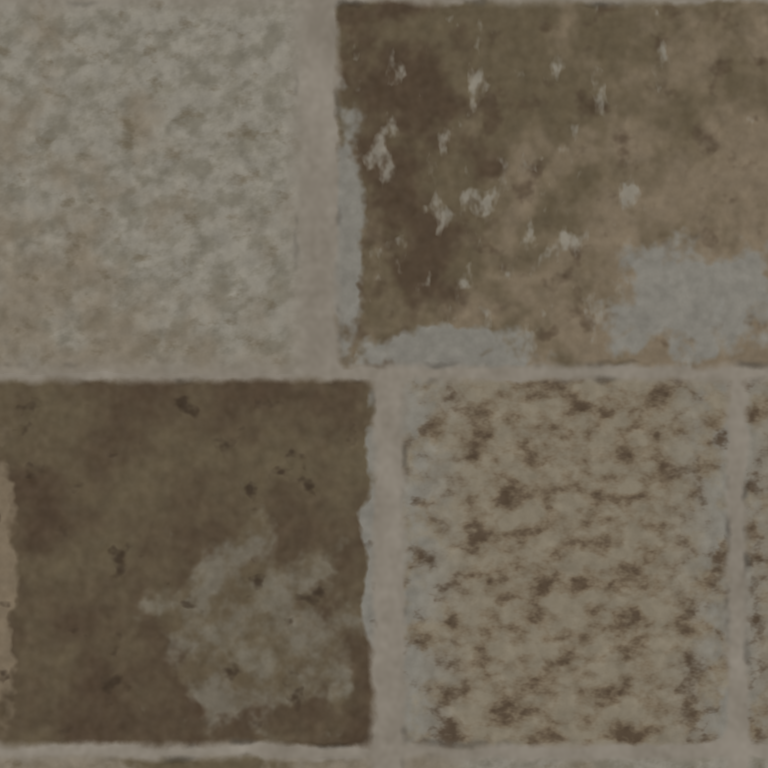
This texture is drawn by a three.js fragment shader. Its source:

```glsl
// Weathered ashlar wall: two courses of large stone blocks in pale, uneven mortar.
// Joints come from a distance to warped course and block lines; each block takes one
// of four finishes (pale, stained, dark, pitted) built from gradient noise.
varying vec2 vUv;

const vec3 PALE    = vec3(0.54, 0.52, 0.475);
const vec3 STONE   = vec3(0.47, 0.45, 0.40);
const vec3 TAN     = vec3(0.44, 0.39, 0.32);
const vec3 UMBER   = vec3(0.37, 0.33, 0.26);
const vec3 DARK    = vec3(0.30, 0.25, 0.20);
const vec3 MORTAR  = vec3(0.52, 0.49, 0.445);
const vec3 PLASTER = vec3(0.50, 0.49, 0.46);

const float COURSE_HEIGHT = 0.492;
const float COURSE_BASE   = 0.022;
const float BED_HALF      = 0.010;             // half width of level joints
const vec2  LOWER_JOINTS  = vec2(0.506, 0.960);
const vec2  LOWER_HALF    = vec2(0.021, 0.013);
const vec2  UPPER_JOINTS  = vec2(0.412, 1.600);
const vec2  UPPER_HALF    = vec2(0.028, 0.014);
const float EDGE_WARP     = 0.007;
const float CORNER_ROUND  = 0.012;
const float DETAIL        = 0.10;              // strength of small surface relief

vec2 hash2(vec2 c) {
  vec3 q = fract(c.xyx * vec3(0.1031, 0.1030, 0.0973));
  q += dot(q, q.yzx + 33.33);
  return fract((q.xx + q.yz) * q.zy) * 2.0 - 1.0;
}

float gradientNoise(vec2 p) {
  vec2 i = floor(p), f = fract(p), e = vec2(1.0, 0.0);
  vec2 u = f * f * f * (f * (f * 6.0 - 15.0) + 10.0);
  return mix(mix(dot(hash2(i), f), dot(hash2(i + e), f - e), u.x),
             mix(dot(hash2(i + e.yx), f - e.yx), dot(hash2(i + 1.0), f - 1.0), u.x), u.y);
}

float fbm(vec2 p) {
  float sum = 0.0, amp = 1.0;
  for (int k = 0; k < 4; k++) {
    sum += amp * gradientNoise(p + 17.0);
    p = mat2(1.6, 1.2, -1.2, 1.6) * p;
    amp *= 0.55;
  }
  return sum;
}

float smoothMin(float a, float b, float k) {
  float h = max(k - abs(a - b), 0.0) / k;
  return min(a, b) - h * h * k * 0.25;
}

// Ragged elliptical patch
float patchMask(vec2 p, vec2 centre, vec2 radius) {
  float d = 1.0 - length((p - centre) / radius);
  return smoothstep(-0.1, 0.3, d + 0.8 * fbm(p * 17.0));
}

vec3 paleFinish(vec2 p) {
  float grit = fbm(vec2(p.x + 0.4 * p.y, p.y - 0.4 * p.x) * vec2(25.0, 33.0));
  float warm = fbm(p * 10.0 + 5.0) + 1.2 * (0.76 - p.y) - 1.5 * (p.x - 0.2);
  vec3 col = mix(STONE, PALE, smoothstep(-0.45, 0.3, grit));
  col = mix(col, TAN + 0.02, 0.55 * smoothstep(-0.1, 0.6, warm));
  return mix(col, UMBER, 0.55 * smoothstep(0.12, 0.75, fbm(p * vec2(27.0, 37.0) + 9.0)));
}

vec3 stainedFinish(vec2 p) {
  float drift = fbm(p * vec2(14.0, 12.0)) + 1.6 * (p.x - 0.70) - 1.6 * (p.y - 0.78);
  vec3 col = mix(UMBER, TAN + 0.03, smoothstep(-0.3, 0.6, drift));
  float soot = fbm(p * 13.0 + 3.0) + 0.55 - 5.0 * abs(p.x - 0.53);
  col = mix(col, DARK, 0.9 * smoothstep(0.0, 0.6, soot));
  col = mix(col, DARK, 0.7 * smoothstep(0.15, 0.6, fbm(p * 18.0 + 50.0)));
  float fleck = fbm(p * vec2(25.0, 17.0) + 8.0) - 0.9 * length(p - vec2(0.63, 0.72));
  col = mix(col, PALE, 0.8 * smoothstep(0.05, 0.45, fleck));
  float coat = patchMask(p, vec2(0.90, 0.61), vec2(0.12, 0.08));
  coat = max(coat, patchMask(p, vec2(0.575, 0.54), vec2(0.13, 0.034)));
  coat = max(coat, patchMask(p, vec2(0.45, 0.69), vec2(0.025, 0.20)));
  return mix(col, PLASTER, 0.9 * coat);
}

vec3 darkFinish(vec2 p) {
  vec3 col = mix(DARK, UMBER, smoothstep(-0.6, 0.6, fbm(p * 9.0) + 0.8 * (p.y - 0.26)));
  vec3 worn = mix(UMBER, STONE, smoothstep(-0.4, 0.4, fbm(p * 20.0 + 4.0)));
  col = mix(col, worn, 0.75 * patchMask(p, vec2(0.33, 0.18), vec2(0.13, 0.13)));
  col = mix(col, TAN + 0.02, patchMask(p, vec2(0.0, 0.24), vec2(0.022, 0.18)));
  col = mix(col, PLASTER, 0.9 * patchMask(p, vec2(0.488, 0.30), vec2(0.016, 0.20)));
  return mix(col, DARK * 0.8, 0.85 * smoothstep(0.3, 0.65, fbm(p * vec2(17.0, 20.0) + 21.0)));
}

vec3 pittedFinish(vec2 p) {
  float pits = fbm(p * vec2(25.0, 35.0) + 3.0);
  vec3 col = mix(TAN, vec3(0.50, 0.465, 0.40), smoothstep(-0.3, 0.3, pits));
  float fringe = smoothstep(0.10, 0.0, min(abs(p.x - 0.53), abs(p.x - 0.95)));
  col = mix(col, PLASTER, 0.8 * fringe * smoothstep(-0.4, 0.2, fbm(p * 20.0 + 2.0)));
  return mix(col, DARK, 0.85 * smoothstep(0.06, 0.6, -pits));
}

void main() {
  vec2 p = vUv;
  vec2 q = p + EDGE_WARP * vec2(fbm(p * 13.0), fbm(p * 13.0 + 31.0));
  // Courses and joints
  float level = (q.y - COURSE_BASE) / COURSE_HEIGHT;
  float course = floor(level);
  bool upper = course > 0.5;
  vec2 joints = upper ? UPPER_JOINTS : LOWER_JOINTS;
  vec2 side = abs(q.x - joints) - (upper ? UPPER_HALF : LOWER_HALF);
  float bed = (0.5 - abs(fract(level) - 0.5)) * COURSE_HEIGHT - BED_HALF;
  float depth = smoothMin(min(side.x, side.y), bed, CORNER_ROUND) + 0.004 * fbm(p * 36.0);
  // Finish of each block, with small relief
  vec3 block;
  if (upper) block = q.x < joints.x ? paleFinish(p) : stainedFinish(p);
  else if (course < -0.5) block = mix(paleFinish(p), UMBER, patchMask(p, vec2(0.27, 0.0), vec2(0.1, 0.02)));
  else block = q.x < joints.x ? darkFinish(p) : pittedFinish(p);
  block *= 1.0 + DETAIL * fbm(p * 40.0 + 13.0);
  // Mortar with edges that come and go, broken shadow, fine grain
  vec3 mortar = MORTAR + 0.055 * fbm(p * vec2(18.0, 14.0) + 40.0);
  float soft = upper && q.x < joints.x ? 0.022 : mix(0.004, 0.010, smoothstep(-0.3, 0.4, fbm(p * 8.0 + 70.0)));
  vec3 col = mix(mortar, block, smoothstep(-soft, soft, depth));
  float rim = 1.0 - smoothstep(0.0, 0.008, abs(depth));
  col *= 1.0 - 0.24 * rim * smoothstep(0.1, 0.6, fbm(p * 12.0 + 60.0));
  gl_FragColor = vec4(col + 0.03 * gradientNoise(p * 90.0), 1.0);
}
```
